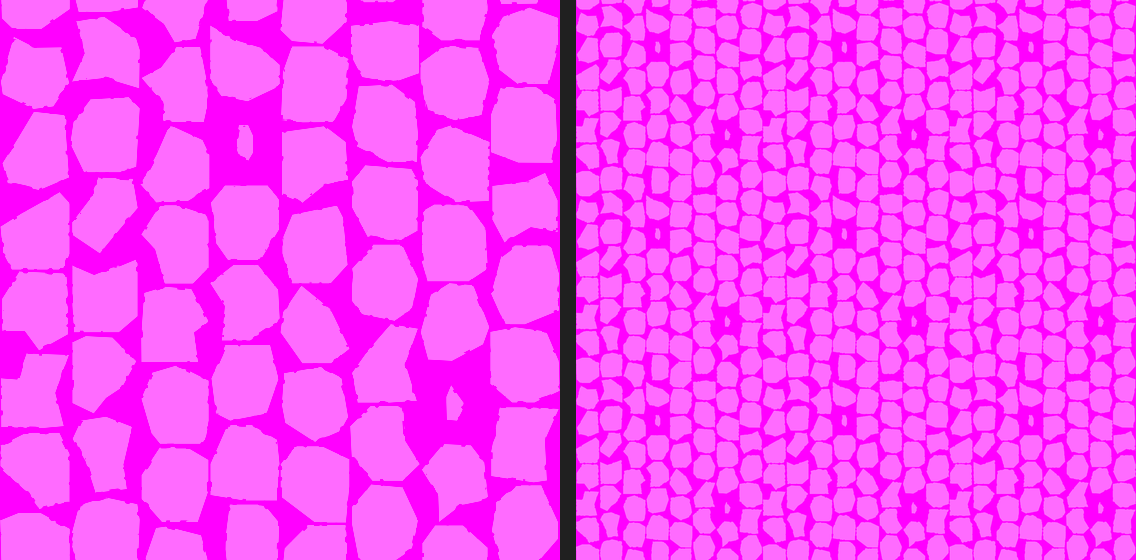
Left, the tile; right, the same tile 3 across and 3 down.
Write a WebGL 1 fragment shader that draws this pattern.

```glsl
precision highp float;
// Tileable rows of rough, angular pink flakes packed on a magenta ground.

uniform vec2 u_resolution;

const float TAU = 6.2831853;
const vec2 GRID = vec2(8.0, 7.0);
const float CORNERS = 8.0;
const vec3 GROUND = vec3(1.0, 0.0, 1.0);
const vec3 FLAKE = vec3(1.0, 0.42, 1.0);

float hash(vec2 p) {
  return fract(sin(dot(p, vec2(127.1, 311.7))) * 43758.5453);
}

// Value noise that wraps after a whole number of periods
float wrappedNoise(vec2 p, float period) {
  vec2 i = floor(p);
  vec2 f = fract(p);
  f = f * f * (3.0 - 2.0 * f);
  vec2 a = mod(i, period);
  vec2 b = mod(i + 1.0, period);
  return mix(mix(hash(a), hash(vec2(b.x, a.y)), f.x),
             mix(hash(vec2(a.x, b.y)), hash(b), f.x), f.y);
}

// Corner of a flake in cell units: random angle and reach, cut to a box
vec2 flakeCorner(vec2 cell, float index) {
  vec2 seed = cell + 17.0 * (mod(index, CORNERS) + 1.0);
  float turn = index + 0.7 * (hash(seed) - 0.5) + hash(cell + 5.3);
  float angle = TAU * turn / CORNERS;
  float reach = mix(0.47, 0.72, hash(seed + 3.7));
  if (hash(seed + 9.1) > 0.91) reach = 0.29;
  vec2 halfBox = mix(vec2(0.465), vec2(0.498),
                     vec2(hash(cell + 1.9), hash(cell + 2.6)));
  return clamp(reach * vec2(cos(angle), sin(angle)), -halfBox, halfBox);
}

// Signed distance to the polygon through the corners of a flake
float flakeDistance(vec2 p, vec2 cell, vec2 size) {
  float nearest = 1.0;
  float side = 1.0;
  vec2 a = flakeCorner(cell, CORNERS - 1.0) * size;
  for (float i = 0.0; i < CORNERS; i++) {
    vec2 b = flakeCorner(cell, i) * size;
    vec2 edge = a - b;
    vec2 w = p - b;
    float along = clamp(dot(w, edge) / max(dot(edge, edge), 1e-8), 0.0, 1.0);
    vec2 offset = w - edge * along;
    nearest = min(nearest, dot(offset, offset));
    bool above = p.y >= b.y;
    bool below = p.y < a.y;
    bool left = edge.x * w.y > edge.y * w.x;
    if ((above && below && left) || (!above && !below && !left)) side = -side;
    a = b;
  }
  return side * sqrt(nearest);
}

void main() {
  vec2 uv = gl_FragCoord.xy / u_resolution;

  // Cells, with each column slid by its own amount
  vec2 g = uv * GRID;
  g.y += 0.6 * hash(vec2(floor(g.x), 4.2));
  vec2 cell = mod(floor(g), GRID);
  vec2 local = (fract(g) - 0.5) / GRID;

  // A few cells hold only a small shard
  float isShard = step(0.95, hash(cell + 7.7));
  vec2 size = mix(vec2(1.0), vec2(0.25, 0.45), isShard) / GRID;
  float d = flakeDistance(local, cell, size);

  // Tiny chips along the rim
  float chip = wrappedNoise(uv * 110.0, 110.0);
  d += 0.003 * smoothstep(0.6, 0.85, chip);

  float halfPixel = 0.4 / min(u_resolution.x, u_resolution.y);
  float cover = 1.0 - smoothstep(-halfPixel, halfPixel, d);
  gl_FragColor = vec4(mix(GROUND, FLAKE, cover), 1.0);
}
```
